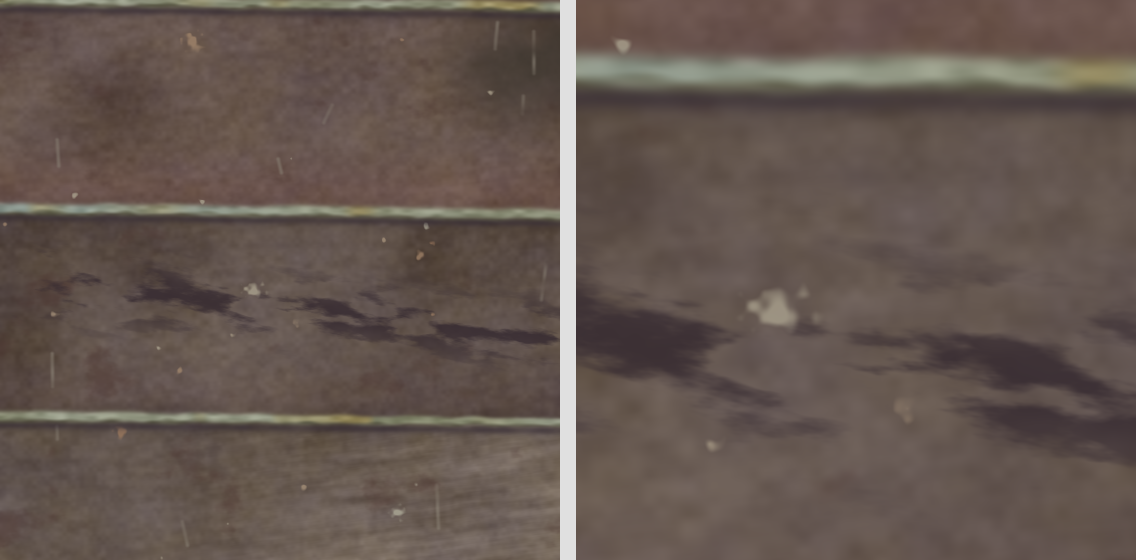
Left, the full canvas; right, a detail of the centre.
Give the GLSL for this texture, as a Shadertoy shader.

```glsl
float hash(vec2 p) {
    vec3 q = fract(vec3(p.xyx) * 0.1031);
    q += dot(q, q.yzx + 33.33);
    return fract((q.x + q.y) * q.z);
}

float noise(vec2 p) {
    vec2 i = floor(p), f = fract(p);
    f = f * f * (3.0 - 2.0 * f);
    return mix(mix(hash(i), hash(i + vec2(1, 0)), f.x),
               mix(hash(i + vec2(0, 1)), hash(i + vec2(1, 1)), f.x), f.y);
}

float fbm(vec2 p) {
    float sum = 0.0, amp = 0.5;
    for (int i = 0; i < 5; i++) {
        sum += amp * noise(p);
        p = mat2(1.6, 1.2, -1.2, 1.6) * p + 17.3;
        amp *= 0.5;
    }
    return sum / 0.97;
}

// Soft falloff: 1 inside radius a, 0 beyond radius b
float fade(float a, float b, float d) { return 1.0 - smoothstep(a, b, d); }

float segment(vec2 p, vec2 a, vec2 b) {
    vec2 ab = b - a;
    return length(p - a - ab * clamp(dot(p - a, ab) / dot(ab, ab), 0.0, 1.0));
}

// Worn board: mottling, grain and a tint for each row
vec3 boardColor(vec2 p, float row, float t) {
    float lastRow = step(1.5, row);
    vec3 col = mix(vec3(0.380, 0.312, 0.284), vec3(0.360, 0.306, 0.280), step(0.5, row));
    col = mix(col, vec3(0.372, 0.322, 0.294), lastRow);
    col += 0.18 * (fbm(p * 5.0 + row * 9.0) - 0.5);
    col += 0.045 * (noise(p * vec2(60, 80)) - 0.5);
    col += 0.025 * (noise(p * 130.0) - 0.5);

    // Drift between brown and violet
    float hue = fbm(p * vec2(9, 13) + 70.0) - 0.5;
    col += vec3(-0.01, 0.0, 0.06) * hue + vec3(0.0, 0.0, 0.015) * (noise(p * 50.0) - 0.5);

    // Sloping grain, strongest on the pale right side of the last board
    float grain = fbm(vec2(p.x * 8.0, (p.y + 0.12 * p.x) * 65.0));
    float pale = lastRow * smoothstep(0.1, 0.85, p.x);
    col += (grain - 0.5) * mix(0.035, 0.16, pale) + vec3(0.050, 0.048, 0.038) * pale;

    // Reddish cast toward the lower edge, and faint rust
    float red = smoothstep(0.6, 1.0, t) * (1.0 - 0.7 * step(0.5, row));
    col += vec3(0.018, -0.010, -0.010) * red;
    float rust = smoothstep(0.64, 0.85, fbm(p * vec2(12, 16) + 41.0));
    return mix(col, vec3(0.30, 0.21, 0.19), 0.5 * rust);
}

// Dark smears along a sloping band, and a dim upper right corner
vec3 addStains(vec3 col, vec2 p) {
    float band = exp(-pow((p.y - 0.50 - 0.10 * p.x) / 0.06, 2.0));
    float smear = fbm(vec2(p.x * 14.0, (p.y - 0.1 * p.x) * 42.0) + 3.7);
    col = mix(col, vec3(0.21, 0.165, 0.19), 0.85 * band * smoothstep(0.50, 0.72, smear));
    float corner = fade(0.02, 0.20, length((p - vec2(0.97, 0.11)) * vec2(0.8, 1.2)));
    return mix(col, vec3(0.25, 0.22, 0.19), 0.8 * corner * (0.4 + fbm(p * 18.0)));
}

// Pale chips with ragged outlines, and thin steep scratches
vec3 addWear(vec3 col, vec2 p) {
    for (int i = 0; i < 24; i++) {
        float id = float(i);
        vec2 at = vec2(hash(vec2(id, 3.1)), hash(vec2(id, 8.7)));
        float size = mix(0.004, 0.019, pow(hash(vec2(id, 5.3)), 2.5));
        vec2 q = (p - at) * vec2(mix(0.6, 1.3, hash(vec2(id, 2.2))), 1.0);
        float d = length(q) + size * 1.3 * (noise(p * 130.0 + id) - 0.5);
        vec3 chip = mix(vec3(0.68, 0.67, 0.60), vec3(0.60, 0.45, 0.34), hash(vec2(id, 6.6)));
        col = mix(col, chip, 0.8 * fade(0.0, size, d));
    }
    for (int i = 0; i < 12; i++) {
        float id = float(i) + 50.0;
        vec2 at = vec2(hash(vec2(id, 1.9)), hash(vec2(id, 4.3)));
        vec2 run = vec2(0.03 * (hash(vec2(id, 7.7)) - 0.5), mix(0.02, 0.08, hash(vec2(id, 9.1))));
        float mark = fade(0.0, 0.006, segment(p, at, at + run));
        col = mix(col, vec3(0.55, 0.52, 0.47), 0.7 * mark * noise(p * 45.0 + id));
    }
    return col;
}

// Pale strip in the joint; d is the signed offset, positive downward
vec3 addSeam(vec3 col, vec2 p, float d, float joint) {
    float along = noise(vec2(p.x * 9.0, joint * 7.0));
    float wobble = 0.004 * (noise(vec2(p.x * 26.0, joint * 5.0)) - 0.5);
    float shade = exp(-pow((d - 0.014) / 0.008, 2.0));
    col = mix(col, vec3(0.22, 0.18, 0.21), 0.75 * shade * mix(0.6, 1.0, noise(p * 30.0)));

    // Cream, cool, yellow and olive stretches
    vec3 strip = mix(vec3(0.52, 0.54, 0.42), vec3(0.62, 0.64, 0.57), along);
    float cool = step(0.5, joint) * step(joint, 1.5) * fade(0.2, 0.65, p.x);
    strip = mix(strip, vec3(0.54, 0.61, 0.60), 0.7 * cool);
    float yellow = smoothstep(0.65, 0.95, noise(vec2(p.x * 14.0, joint * 11.0 + 3.0)));
    strip = mix(strip, vec3(0.64, 0.56, 0.33), 0.7 * yellow);
    float olive = smoothstep(-0.001, 0.010, d + 0.008 * (noise(p * vec2(40, 90)) - 0.5));
    strip = mix(strip, vec3(0.38, 0.38, 0.30), olive);
    strip += 0.14 * (noise(vec2(p.x * 55.0, p.y * 130.0)) - 0.5);

    float width = 0.0108 - 0.003 * p.x * step(1.5, joint);
    float profile = exp(-pow(abs(d + 0.001 + wobble) / width, 3.0));
    return mix(col, strip, profile * mix(0.85, 1.0, along));
}

void mainImage(out vec4 fragColor, in vec2 fragCoord) {
    vec2 p = fragCoord / iResolution.xy;
    p.y = 1.0 - p.y;

    // Slightly tilted rows of boards
    float pitch = 0.371;
    float s = (p.y - 0.002 - 0.011 * p.x) / pitch;
    float joint = floor(s + 0.5);
    float d = (s - joint) * pitch;

    vec3 col = boardColor(p, floor(s), fract(s));
    col *= 1.0 - 0.10 * fade(0.005, 0.045, abs(d));
    col = addStains(col, p);
    col = addWear(col, p);
    col = addSeam(col, p, d, joint);
    fragColor = vec4(clamp(col, 0.0, 1.0), 1.0);
}
```
